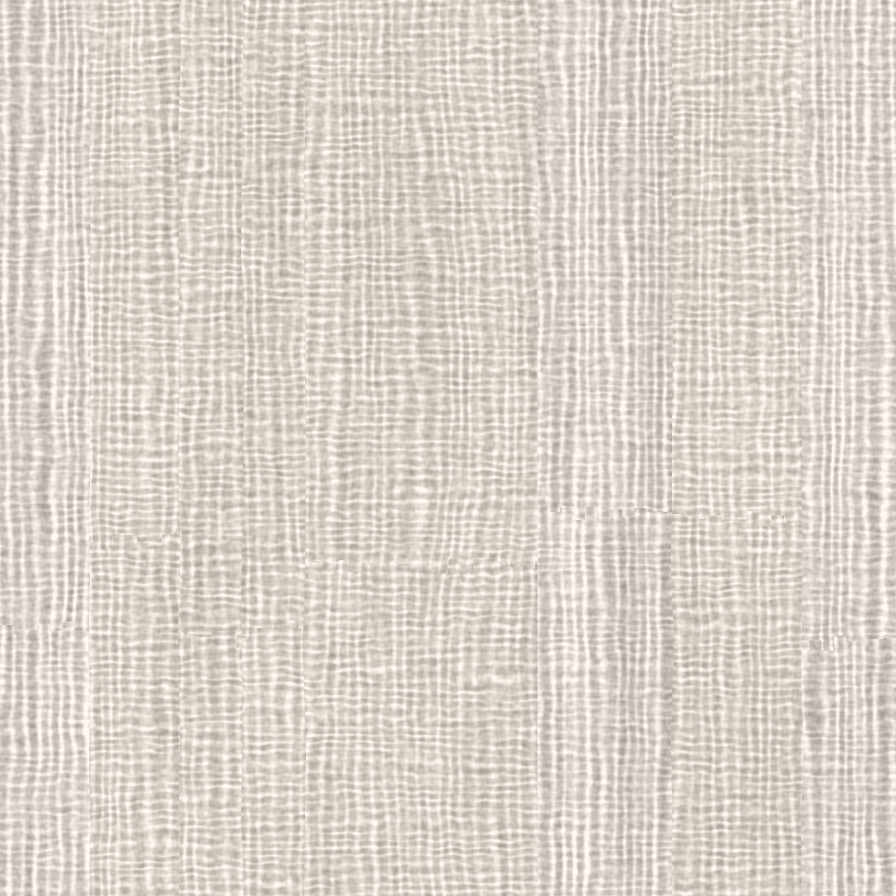
Write a Shadertoy shader that draws this texture.

```glsl
// Pale linen weave: irregular warp and weft threads in patched vertical bands.

const float TAU = 6.2831853;
const float WARP_COUNT = 72.0;
const float WEFT_COUNT = 95.0;
const vec3 WARM_SHADE = vec3(0.670, 0.630, 0.595);
const vec3 COOL_SHADE = vec3(0.670, 0.637, 0.622);
const vec3 CREAM = vec3(1.000, 0.968, 0.935);

float hash(vec2 p) {
    vec3 q = fract(p.xyx * vec3(0.1031, 0.1030, 0.0973));
    q += dot(q, q.yzx + 33.33);
    return fract((q.x + q.y) * q.z);
}

float cornerSlope(vec2 cell, vec2 offset) {
    float angle = TAU * hash(cell);
    return dot(vec2(cos(angle), sin(angle)), offset);
}

// Gradient noise, roughly -0.7 to 0.7
float noise(vec2 p) {
    vec2 i = floor(p), f = fract(p);
    vec2 u = f * f * f * (f * (f * 6.0 - 15.0) + 10.0);
    vec2 e = vec2(1.0, 0.0);
    float low = mix(cornerSlope(i, f), cornerSlope(i + e, f - e), u.x);
    float high = mix(cornerSlope(i + e.yx, f - e.yx), cornerSlope(i + 1.0, f - 1.0), u.x);
    return mix(low, high, u.y);
}

float band(float x, float from, float to, float soft) {
    return smoothstep(from - soft, from + soft, x) * (1.0 - smoothstep(to - soft, to + soft, x));
}

// Column number and row number of the cloth patch at p
vec2 patchId(vec2 p) {
    float edges[7] = float[](0.10, 0.20, 0.27, 0.34, 0.60, 0.75, 0.895);
    float x = p.x + 0.004 * noise(p * vec2(20.0, 9.0));
    float column = 0.0;
    for (int i = 0; i < 7; i++) column += step(edges[i], x);
    // Each thread ends at its own height
    float ragged = 0.022 * hash(vec2(floor(p.x * WARP_COUNT), 3.0));
    float seam = 0.25 + 0.2 * hash(vec2(column, 7.0));
    return vec2(column, step(seam, p.y + ragged));
}

// Light thread profile with a narrower crest
float thread(float phase) {
    return cos(TAU * phase) + 0.22 * cos(2.0 * TAU * phase);
}

// Upright threads: long, softly drifting lines
float warpThreads(vec2 p, float seed) {
    float phase = WARP_COUNT * p.x
        + 1.5 * noise(vec2(p.x * 17.0, p.y * 1.5) + seed)
        + 0.35 * noise(vec2(p.x * 34.0, p.y * 20.0) + seed);
    float strength = 0.9 + 0.9 * noise(vec2(p.x * 40.0, p.y * 12.0) + seed + 9.0);
    return strength * thread(phase);
}

// Level threads: finer and more broken
float weftThreads(vec2 p, float seed) {
    float phase = WEFT_COUNT * p.y
        + 1.3 * noise(vec2(p.x * 3.0, p.y * 24.0) + seed)
        + 0.40 * noise(vec2(p.x * 50.0, p.y * 40.0) + seed);
    float strength = 0.9 + 1.1 * noise(vec2(p.x * 26.0, p.y * 55.0) + seed + 5.0);
    return strength * thread(phase);
}

vec3 linen(vec2 p) {
    vec2 id = patchId(p);
    float seed = 3.0 + 37.0 * hash(id + 2.0);

    // Threads bow sideways in the central panel
    float bow = band(p.x, 0.46, 0.56, 0.08);
    vec2 q = p;
    q.x += bow * (0.016 * sin(p.y * 7.0 + 0.6) + 0.010 * noise(p * vec2(4.0, 4.0)));
    q.y += 0.006 * noise(p * vec2(4.0, 3.0) + seed);

    // Crisp striped bands at both sides and right of centre
    float crisp = band(p.x, -0.1, 0.10, 0.006)
        + band(p.x, 0.60, 0.745, 0.010)
        + band(p.x, 0.895, 1.1, 0.006);

    float warpLight = warpThreads(q, seed) * mix(0.205, 0.29, crisp);
    float weftLight = weftThreads(q, seed) * mix(0.195, 0.15, crisp);

    // Uneven thread brightness, cloudy shading and fibre grain
    float streaks = noise(vec2(q.x * 62.0, q.y * 1.6) + seed) * mix(0.17, 0.27, crisp);
    float slubs = 0.18 * noise(vec2(q.x * 18.0, q.y * 130.0) + seed);
    float clouds = 0.06 * noise(p * vec2(7.0, 3.0) + 11.0);
    float grain = 0.22 * noise(p * vec2(230.0, 120.0)) + 0.26 * noise(p * vec2(110.0, 240.0) + 40.0);
    float highlight = 0.11 * band(p.x, 0.64, 0.665, 0.012)
        + 0.20 * band(p.x, 0.094, 0.101, 0.004)
        + 0.16 * band(p.x, 0.895, 0.901, 0.004);

    float light = 0.575 + warpLight + weftLight + streaks + slubs + clouds + grain + highlight;
    light += 0.03 * (hash(id + 4.0) - 0.5);
    vec3 shade = mix(WARM_SHADE, COOL_SHADE, crisp);
    return mix(shade, CREAM, clamp(light, -0.08, 1.03));
}

void mainImage(out vec4 fragColor, in vec2 fragCoord) {
    // Four samples smooth the patch seams and fine fibres
    vec3 color = vec3(0.0);
    for (int i = 0; i < 4; i++) {
        vec2 offset = vec2(i % 2, i / 2) * 0.5 - 0.25;
        color += linen((fragCoord + offset) / iResolution.xy);
    }
    fragColor = vec4(color / 4.0, 1.0);
}
```
